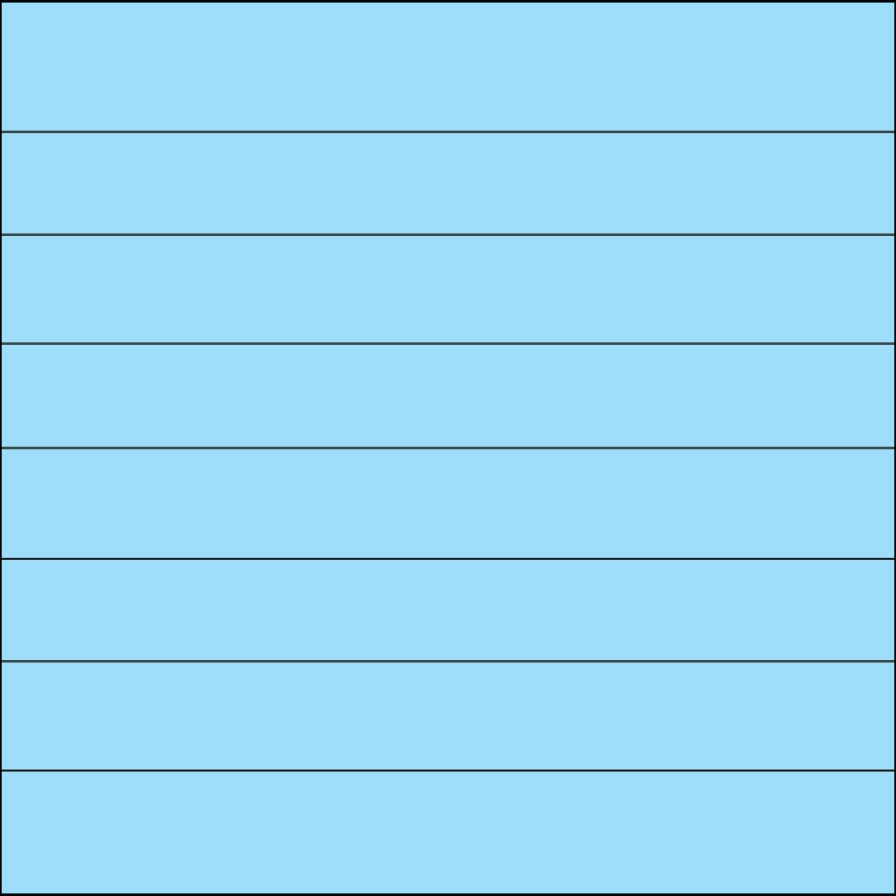
This pattern is drawn by a Shadertoy shader. Its source:

```glsl
// Pale blue panel split into eight unevenly spaced planks by thin dark seams, inside a black border.

const int SEAM_COUNT = 7;
const vec3 PANEL_BLUE = vec3(0.62, 0.87, 0.98);
const vec3 HALO_GREY = vec3(0.67, 0.85, 0.93);
const vec3 SEAM_INK = vec3(0.02, 0.11, 0.15);
const vec3 BORDER_BLACK = vec3(0.0, 0.015, 0.025);

// Coverage of a band around zero, antialiased over one pixel.
float band(float dist, float halfWidth, float pixel) {
    return clamp((halfWidth - abs(dist)) / pixel + 0.5, 0.0, 1.0);
}

// Height of a seam: even spacing, odd seams lifted, plus a slight drift.
float seamHeight(int index) {
    float angle = float(index - 3) * 1.0472;
    float lift = 0.0036 * float(index % 2);
    float drift = 0.001 * sin(angle) * (1.0 + cos(angle));
    return 0.14 + 0.1188 * float(index) + lift + drift;
}

// One seam: a faint halo under a core that is either crisp or soft.
vec3 drawSeam(vec3 base, float dist, float crispness, float pixel) {
    float halfWidth = mix(0.0014, 0.0011, crispness);
    float strength = mix(0.76, 1.0, crispness);
    vec3 color = mix(base, HALO_GREY, band(dist, 0.003, pixel));
    return mix(color, SEAM_INK, strength * band(dist, halfWidth, pixel));
}

void mainImage(out vec4 fragColor, in vec2 fragCoord) {
    vec2 uv = fragCoord / iResolution.xy;
    vec2 pixel = 1.0 / iResolution.xy;
    vec3 color = PANEL_BLUE;

    // Seams between planks; two of the lower ones are crisp
    for (int i = 0; i < SEAM_COUNT; i++) {
        float crispness = (i == 0 || i == 2) ? 1.0 : 0.0;
        color = drawSeam(color, uv.y - seamHeight(i), crispness, pixel.y);
    }

    // Border, heavier at top and bottom than at the sides
    vec2 edge = min(uv, 1.0 - uv);
    float frame = max(band(edge.x, 0.0019, pixel.x), band(edge.y, 0.0029, pixel.y));
    color = mix(color, BORDER_BLACK, frame);

    fragColor = vec4(color, 1.0);
}
```
